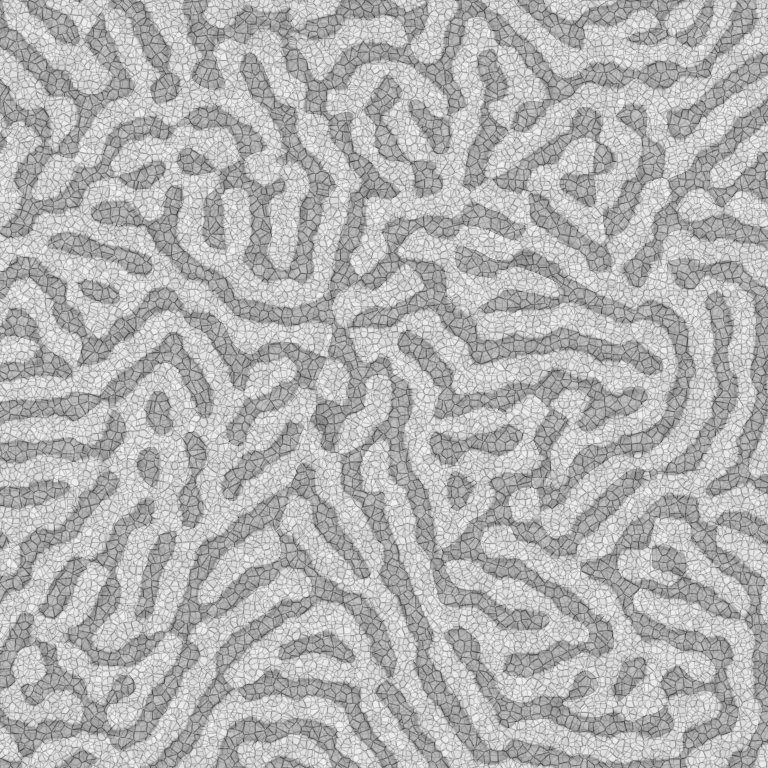
A Shadertoy shader for this pattern:

```glsl
#define BAND_PERIOD 0.056
#define KERNEL_CELL 0.095
#define TURN_SCALE 4.2
#define DARK_LEVEL -0.22
#define EDGE_WIDTH 0.0028
#define EDGE_RAGGED 0.0045
#define WARP_AMOUNT 0.007
#define COARSE_GRAINS 85.0
#define FINE_GRAINS 125.0
#define CRACK_HALF_WIDTH 0.0008
#define LIGHT_GREY 0.88
#define DARK_GREY 0.715

const float TAU = 6.2831853;

vec2 hash2(vec2 p) {
    vec3 q = fract(p.xyx * vec3(0.1031, 0.1030, 0.0973));
    q += dot(q, q.yzx + 33.33);
    return fract((q.xx + q.yz) * q.zy);
}

vec2 noise2(vec2 p) {
    vec2 cell = floor(p), f = fract(p);
    f = f * f * (3.0 - 2.0 * f);
    return mix(mix(hash2(cell), hash2(cell + vec2(1, 0)), f.x),
               mix(hash2(cell + vec2(0, 1)), hash2(cell + vec2(1, 1)), f.x), f.y);
}

// Sum of oriented wave packets, normalised into even winding bands (-1 to 1)
float bandField(vec2 p) {
    vec2 q = p / KERNEL_CELL, base = floor(q), wave = vec2(0.0);
    for (int y = -2; y <= 2; y++)
    for (int x = -2; x <= 2; x++) {
        vec2 cell = base + vec2(x, y);
        vec2 centre = cell + hash2(cell + 57.0);
        vec2 random = hash2(cell + 191.0);
        vec2 offset = q - centre;
        float turn = noise2(centre * KERNEL_CELL * TURN_SCALE + 13.0).x;
        float angle = TAU * 1.2 * turn + 0.6 * (random.x - 0.5);
        float along = dot(offset, vec2(cos(angle), sin(angle)));
        float phase = TAU * (along * KERNEL_CELL / BAND_PERIOD + random.y);
        wave += exp(-1.6 * dot(offset, offset)) * vec2(cos(phase), sin(phase));
    }
    return wave.x * inversesqrt(dot(wave, wave) + 0.02);
}

// Voronoi grains: x = distance to the nearest crack, yz = random pair per grain
vec3 grains(vec2 p, float count) {
    vec2 q = p * count, base = floor(q);
    vec2 nearest = vec2(9.0), second = vec2(9.0), owner = base;
    for (int y = -1; y <= 1; y++)
    for (int x = -1; x <= 1; x++) {
        vec2 cell = base + vec2(x, y);
        vec2 offset = cell + hash2(cell + count) - q;
        float dist = dot(offset, offset);
        if (dist < dot(nearest, nearest)) {
            second = nearest;
            nearest = offset;
            owner = cell;
        } else if (dist < dot(second, second)) {
            second = offset;
        }
    }
    float gap = max(length(second - nearest), 0.001);
    float crack = (dot(second, second) - dot(nearest, nearest)) / (2.0 * gap);
    return vec3(crack / count, hash2(owner + 311.0));
}

// Share of a pixel covered by a thin line at the given distance
float lineCover(float dist, float pixel) {
    vec2 sides = (vec2(CRACK_HALF_WIDTH, -CRACK_HALF_WIDTH) - dist) / pixel + 0.5;
    sides = clamp(sides, 0.0, 1.0);
    return sides.x - sides.y;
}

void mainImage(out vec4 fragColor, in vec2 fragCoord) {
    float pixel = 1.0 / iResolution.y;
    vec2 p = fragCoord * pixel;

    vec3 coarse = grains(p, COARSE_GRAINS);
    vec3 fine = grains(p + 0.37, FINE_GRAINS);

    // Bands with wavy borders that step from grain to grain
    vec2 warped = p + WARP_AMOUNT * (noise2(p * 42.0) - 0.5);
    float border = (bandField(warped) - DARK_LEVEL) * BAND_PERIOD / TAU;
    border += EDGE_RAGGED * 0.5 * (coarse.y + fine.y - 1.0);
    float light = smoothstep(-0.0012 - 0.5 * pixel, 0.0012 + 0.5 * pixel, border);

    // Base tone with slight grain shading
    float grey = mix(DARK_GREY, LIGHT_GREY, light);
    grey += 0.07 * (coarse.z - 0.5) + 0.06 * (fine.z - 0.5);

    // Darkened rim and two crack networks
    float rim = (border + 0.0012) / EDGE_WIDTH;
    grey -= 0.11 * exp(-rim * rim);
    grey -= mix(0.22, 0.15, light) * lineCover(coarse.x, pixel);
    grey -= mix(0.09, 0.15, light) * lineCover(fine.x, pixel);

    fragColor = vec4(vec3(clamp(grey, 0.0, 1.0)), 1.0);
}
```
